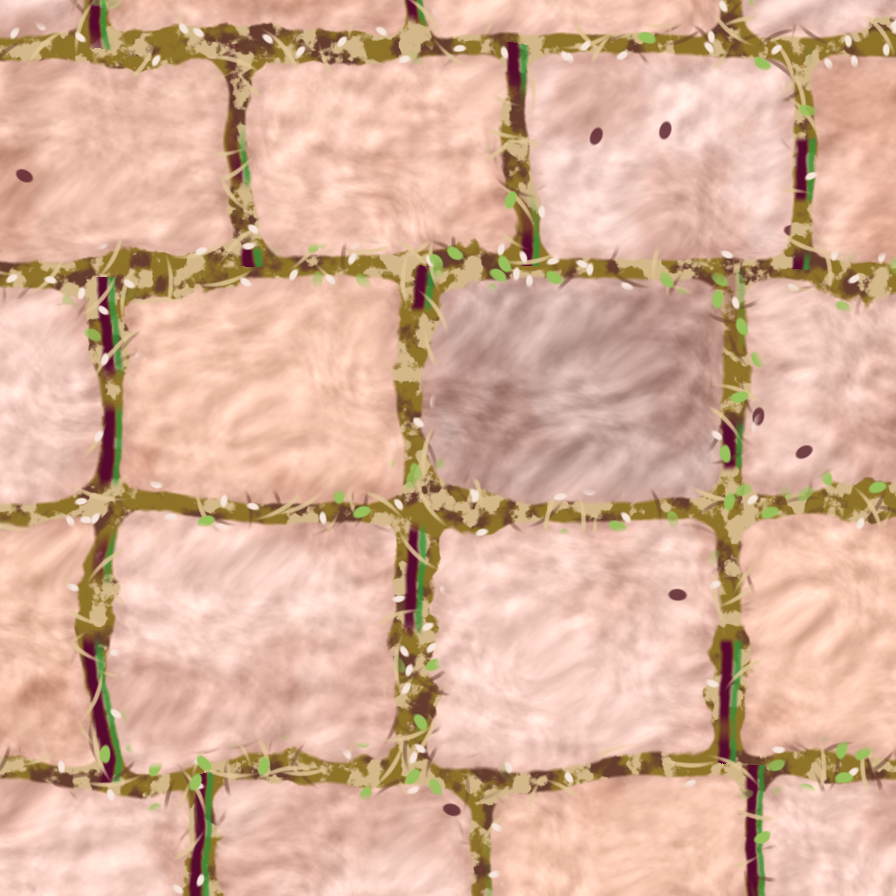
This texture is drawn by a WebGL 1 fragment shader. Its source:

```glsl
precision highp float;
// Sunlit pink sandstone setts in staggered courses with mossy, littered joints.
// Each sett is a noise-warped rounded box; tint, grain and pits vary per stone,
// and joints are layered from soil, moss, fringed shadow, straw and leaves.
uniform vec2 u_resolution;

#define PITCH 0.350        // sett width in ordinary courses
#define FIRST_COURSE 0.135 // height of the lowest full joint
#define GAP 0.012          // half width of a joint
#define CORNER 0.028       // sett corner radius
#define WOBBLE 0.026       // unevenness of sett outlines
#define GRAIN 1.1          // strength of the stone relief
#define DARK_SETT vec2(1.0, 1.0)

const vec3 PALE = vec3(0.95, 0.81, 0.77);
const vec3 WARM = vec3(0.96, 0.77, 0.68);
const vec3 ROSE = vec3(0.82, 0.63, 0.57);
const vec3 MAUVE = vec3(0.75, 0.63, 0.61);
const vec3 SOIL = vec3(0.40, 0.24, 0.18);
const vec3 MOSS = vec3(0.56, 0.45, 0.16);
const vec3 STRAW = vec3(0.83, 0.72, 0.54);
const vec3 LEAF = vec3(0.60, 0.76, 0.36);

float hash(vec2 p) {
  vec3 q = fract(p.xyx * 0.1031);
  q += dot(q, q.yzx + 33.33);
  return fract((q.x + q.y) * q.z);
}

float noise(vec2 p) {
  vec2 i = floor(p), f = fract(p);
  f = f * f * (3.0 - 2.0 * f);
  return mix(mix(hash(i), hash(i + vec2(1, 0)), f.x),
             mix(hash(i + vec2(0, 1)), hash(i + vec2(1, 1)), f.x), f.y);
}

float fbm(vec2 p) {
  float sum = 0.0, amp = 0.53;
  for (int i = 0; i < 4; i++) {
    sum += amp * noise(p);
    p = mat2(1.6, 1.2, -1.2, 1.6) * p + 7.3;
    amp *= 0.5;
  }
  return sum;
}

// Randomly turned ellipses on a jittered grid; size is in grid units.
float flecks(vec2 p, float cells, vec2 size, float density, float seed) {
  p *= cells;
  float aa = 1.2 * cells / u_resolution.y, mask = 0.0;
  for (int y = -1; y <= 1; y++)
    for (int x = -1; x <= 1; x++) {
      vec2 id = floor(p) + vec2(x, y), key = id + seed;
      vec2 d = p - id - vec2(hash(key), hash(key + 31.7));
      float a = 6.283 * hash(key + 57.1);
      d = mat2(cos(a), -sin(a), sin(a), cos(a)) * d;
      d.y += 0.25 * d.x * d.x;
      float dist = (length(d / size) - 1.0) * min(size.x, size.y);
      mask = max(mask, step(hash(key + 83.9), density) * smoothstep(aa, -aa, dist));
    }
  return mask;
}

// Returns signed distance to the sett, signed x from the nearest upright joint, and cell.
vec4 settLayout(vec2 p) {
  float v = p.y - FIRST_COURSE;
  float course = v * (3.2 + 0.6 * v);
  float row = floor(course);
  float height = 1.0 / (3.2 + 1.2 * v);
  float shifted = step(1.5, mod(row, 3.0));
  float width = PITCH - 0.04 * shifted;
  float start = 0.115 + 0.155 * shifted + 0.04 * min(row, 0.0);
  float column = (p.x - start) / width;
  vec2 local = (vec2(fract(column), fract(course)) - 0.5) * vec2(width, height);
  vec2 q = abs(local) - 0.5 * vec2(width, height) + GAP + CORNER;
  float d = length(max(q, 0.0)) + min(max(q.x, q.y), 0.0) - CORNER;
  float side = (fract(column + 0.5) - 0.5) * width;
  return vec4(d, side, floor(column), row);
}

vec3 stoneColor(vec2 p, vec2 cell, float d) {
  // Warm and cool setts alternate along each course.
  float phase = cell.y + 2.0 - 1.5 * step(1.5, cell.y);
  float warmth = 0.5 + 0.5 * cos(2.0944 * (cell.x - phase));
  vec3 col = mix(PALE, WARM, warmth) + 0.05 * (hash(cell + 40.0) - 0.5);
  float dark = 1.0 - step(0.1, length(cell - DARK_SETT));
  col = mix(col, MAUVE, 0.75 * dark);
  vec2 s = p + 9.0 * cell;
  // Broad stains, browned rims and fine chipped relief.
  col = mix(col, col * ROSE / PALE, 0.75 * smoothstep(0.48, 0.72, fbm(s * 9.0)));
  col = mix(col, ROSE, 0.45 * smoothstep(-0.025, 0.0, d + 0.02 * (noise(s * 30.0) - 0.5)));
  vec2 g = s * vec2(34.0, 42.0) + 2.0 * noise(s * 12.0);
  col += GRAIN * 0.28 * (fbm(g) - fbm(g + vec2(-0.35, 0.45)));
  col += 0.07 * (fbm(s * 22.0) - 0.45);
  float pit = flecks(p, 7.0, vec2(0.07, 0.045), 0.12, 12.0);
  return mix(col, vec3(0.36, 0.15, 0.18), 0.85 * pit);
}

vec3 jointColor(vec2 p, float side) {
  vec3 col = mix(SOIL, MOSS, smoothstep(0.30, 0.52, fbm(p * 38.0)));
  col = mix(col, STRAW, smoothstep(0.50, 0.64, fbm(p * 55.0 + 17.0)));
  // Deep upright gaps show a magenta shadow with a green fringe.
  float deep = smoothstep(0.42, 0.58, noise(p * vec2(5.0, 16.0) + 4.0));
  float shadow = smoothstep(0.009, 0.003, abs(side + 0.003));
  float fringe = smoothstep(0.006, 0.001, abs(side - 0.008));
  col = mix(col, vec3(0.34, 0.04, 0.18), deep * shadow);
  return mix(col, vec3(0.20, 0.56, 0.22), 0.8 * deep * fringe);
}

void main() {
  vec2 p = gl_FragCoord.xy / u_resolution.y;
  vec2 warp = vec2(noise(p * 7.0), noise(p * 7.0 + 23.0)) - 0.5;
  vec2 rough = vec2(fbm(p * 32.0), fbm(p * 32.0 + 51.0)) - 0.5;
  vec4 sett = settLayout(p + WOBBLE * warp + 0.35 * WOBBLE * rough);
  float overgrowth = smoothstep(0.50, 0.80, fbm(p * 6.0 + 2.0));
  float d = sett.x + 0.03 * overgrowth * fbm(p * 40.0 + 3.0);
  float aa = 1.5 / u_resolution.y;

  vec3 col = stoneColor(p, sett.zw, d);
  col = mix(col, jointColor(p, sett.y), smoothstep(-aa, aa + 0.002, d));

  // Litter gathers along the joints: dry stems, pale chips and small leaves.
  float near = smoothstep(-0.016, -0.004, d);
  float clump = smoothstep(0.35, 0.6, noise(p * 8.0 + 11.0));
  col = mix(col, SOIL, 0.55 * near * clump * flecks(p, 30.0, vec2(0.55, 0.07), 0.5, 5.0));
  col = mix(col, STRAW + 0.06, 0.85 * near * flecks(p, 24.0, vec2(0.6, 0.06), 0.45, 71.0));
  col = mix(col, vec3(0.97, 0.90, 0.86), near * flecks(p, 38.0, vec2(0.26, 0.14), 0.22, 29.0));
  col = mix(col, LEAF, near * clump * flecks(p, 34.0, vec2(0.34, 0.20), 0.30, 93.0));
  gl_FragColor = vec4(clamp(col, 0.0, 1.0), 1.0);
}
```
